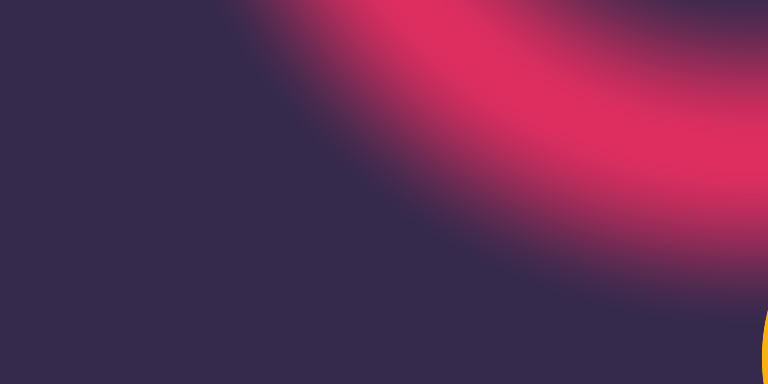
A Shadertoy shader for this background:

```glsl
// A wide, soft crimson ring glows on a dark violet ground, with the rim of
// an amber disc at the lower right edge. Both shapes are circle distance
// functions: the ring fades with a smooth ramp, the disc has a crisp edge.

const vec3 VIOLET  = vec3(0.206, 0.164, 0.298);
const vec3 CRIMSON = vec3(0.871, 0.180, 0.376);
const vec3 AMBER   = vec3(0.980, 0.690, 0.060);

// Signed distance to a circle, negative inside
float circleDistance(vec2 p, vec2 center, float radius) {
    return length(p - center) - radius;
}

// Strength of a blurred ring: full within core, gone beyond reach
float ringGlow(vec2 p, vec2 center, float radius, float core, float reach) {
    float d = abs(circleDistance(p, center, radius));
    return 1.0 - smoothstep(core, reach, d);
}

// Coverage of a filled disc, smoothed over the width of one pixel
float discMask(vec2 p, vec2 center, float radius, float pixel) {
    float d = circleDistance(p, center, radius);
    return 1.0 - smoothstep(-0.5 * pixel, 0.5 * pixel, d);
}

void mainImage(out vec4 fragColor, in vec2 fragCoord) {
    // Canvas units: height is 1, origin at the lower left
    float pixel = 1.0 / iResolution.y;
    vec2 p = fragCoord * pixel;

    // Soft ring centred above the upper right corner
    float glow = ringGlow(p, vec2(1.958, 1.755), 1.156, 0.016, 0.469);
    vec3 color = mix(VIOLET, CRIMSON, glow);

    // Disc that just reaches in from the right
    float disc = discMask(p, vec2(2.492, 0.068), 0.508, pixel);
    color = mix(color, AMBER, disc);

    fragColor = vec4(color, 1.0);
}
```
